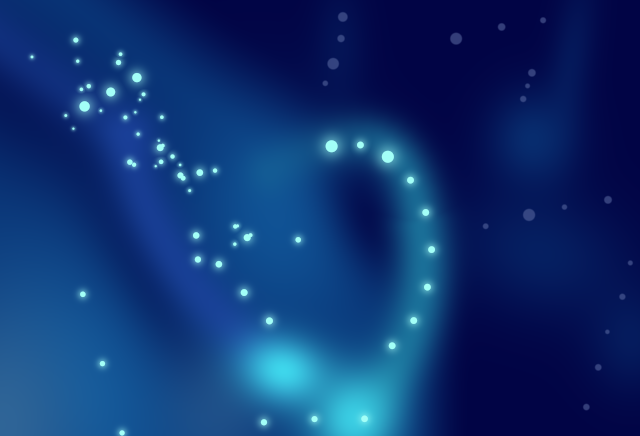
This background is drawn by a WebGL 2 fragment shader. Its source:

```glsl
#version 300 es
precision highp float;
// Deep blue glowing ribbons curling into a loop, with scattered sparks of light.

#define NAVY vec3(0.005, 0.015, 0.27)
#define BLUE vec3(0.035, 0.21, 0.47)
#define AZURE vec3(0.07, 0.36, 0.62)
#define INDIGO vec3(0.11, 0.26, 0.62)
#define STEEL vec3(0.20, 0.41, 0.60)
#define TEAL vec3(0.11, 0.47, 0.62)
#define CYAN vec3(0.25, 0.87, 0.94)
#define SPARK vec3(0.64, 1.0, 0.97)
#define DUST vec3(0.36, 0.42, 0.64)

uniform vec2 u_resolution;
out vec4 outColor;

float hash(float n) {
  return fract(sin(n * 127.1 + 11.7) * 43758.5453);
}

// Soft rotated elliptical light, 1 at its centre
float glow(vec2 p, vec2 centre, vec2 radii, float angle) {
  vec2 d = p - centre;
  float c = cos(angle), s = sin(angle);
  d = vec2(c * d.x + s * d.y, c * d.y - s * d.x) / radii;
  return exp(-dot(d, d));
}

float segmentDistance(vec2 p, vec2 a, vec2 b) {
  vec2 ab = b - a;
  return length(p - a - ab * clamp(dot(p - a, ab) / dot(ab, ab), 0.0, 1.0));
}

// Soft ribbon along a quadratic curve
float ribbon(vec2 p, vec2 a, vec2 b, vec2 c, float width) {
  float nearest = 10.0;
  vec2 last = a;
  for (int i = 1; i <= 16; i++) {
    float t = float(i) / 16.0;
    vec2 next = mix(mix(a, b, t), mix(b, c, t), t);
    nearest = min(nearest, segmentDistance(p, last, next));
    last = next;
  }
  return exp(-nearest * nearest / (width * width));
}

// Smooth disc with an optional halo
float disc(vec2 p, vec2 centre, float radius, float halo) {
  float d = length(p - centre), aa = 1.0 / u_resolution.y;
  float core = 1.0 - smoothstep(radius - aa, radius + aa, d);
  return max(core, halo * exp(-d * d / (3.2 * radius * radius)));
}

// Evenly stepped discs, shaken by noise
float trail(vec2 p, vec2 start, vec2 stride, int count, float jitter, vec2 size, float halo, float seed) {
  float light = 0.0;
  for (int i = 0; i < count; i++) {
    float n = seed + float(i) * 3.7;
    vec2 shake = vec2(hash(n) + hash(n + 0.3), hash(n + 0.9) + hash(n + 1.4)) - 1.0;
    float h = hash(n + 2.1);
    vec2 centre = start + stride * float(i) + jitter * shake;
    light = max(light, disc(p, centre, mix(size.x, size.y, h * h), halo));
  }
  return light;
}

// Discs spread round the upper and right side of the loop
float loopSparks(vec2 p) {
  float light = 0.0;
  for (int i = 0; i < 9; i++) {
    float angle = 1.78 - 0.35 * float(i);
    vec2 centre = vec2(0.80, 0.42) + vec2(0.19, 0.25) * vec2(cos(angle), sin(angle));
    float radius = i % 2 == 0 && i < 3 ? 0.0145 : 0.0085;
    light = max(light, disc(p, centre, radius, 0.5));
  }
  return light;
}

vec3 backdrop(vec2 p) {
  float slope = dot(p - vec2(0.45, 0.93), vec2(-0.622, -0.783));
  float lit = smoothstep(-0.08, 0.14, slope) * (1.0 - smoothstep(0.90, 1.08, p.x));
  vec3 col = mix(NAVY, BLUE, lit);
  // Left side: dark folds and pale lower corner
  col = mix(col, NAVY, 0.65 * glow(p, vec2(0.0, 0.80), vec2(0.42, 0.16), -0.65));
  col = mix(col, AZURE, 0.9 * glow(p, vec2(0.20, 0.10), vec2(0.20, 0.32), 0.35));
  col = mix(col, STEEL, 0.9 * glow(p, vec2(0.0, 0.02), vec2(0.18, 0.28), 0.0));
  col = mix(col, NAVY, 0.45 * glow(p, vec2(0.34, 0.36), vec2(0.30, 0.08), -1.05));
  col = mix(col, STEEL, 0.5 * glow(p, vec2(0.50, 0.06), vec2(0.13, 0.16), 0.0));
  // Loop interior and its hollow
  col = mix(col, AZURE, 0.75 * glow(p, vec2(0.64, 0.50), vec2(0.19, 0.24), 0.3));
  col = mix(col, NAVY, 0.85 * glow(p, vec2(0.855, 0.49), vec2(0.17, 0.085), -1.1));
  // Faint clouds on the right
  col = mix(col, BLUE, 0.8 * glow(p, vec2(1.22, 0.68), vec2(0.10, 0.11), 0.0));
  col = mix(col, BLUE, 0.4 * glow(p, vec2(1.31, 0.86), vec2(0.05, 0.20), -0.15));
  col = mix(col, BLUE, 0.55 * glow(p, vec2(1.24, 0.42), vec2(0.20, 0.14), -0.3));
  col = mix(col, BLUE, 0.45 * glow(p, vec2(1.45, 0.22), vec2(0.10, 0.12), 0.0));
  col = mix(col, BLUE, 0.3 * glow(p, vec2(0.78, 0.90), vec2(0.06, 0.14), 0.0));
  // Ribbons
  col = mix(col, INDIGO, 0.45 * ribbon(p, vec2(-0.1, 0.98), vec2(0.14, 0.80), vec2(0.29, 0.69), 0.065));
  col = mix(col, INDIGO, 0.75 * ribbon(p, vec2(0.29, 0.69), vec2(0.34, 0.38), vec2(0.65, 0.15), 0.06));
  float top = ribbon(p, vec2(0.62, 0.61), vec2(0.93, 0.80), vec2(0.965, 0.48), 0.058);
  float side = ribbon(p, vec2(0.965, 0.48), vec2(1.0, 0.25), vec2(0.83, 0.04), 0.062);
  col = mix(col, TEAL, max(top * mix(0.35, 0.85, smoothstep(0.65, 0.97, p.x)), 0.9 * side));
  // Bright pools
  col = mix(col, CYAN, 0.95 * glow(p, vec2(0.65, 0.15), vec2(0.10, 0.075), -0.25));
  return mix(col, CYAN, 0.85 * glow(p, vec2(0.81, 0.04), vec2(0.10, 0.11), 0.0));
}

void main() {
  vec2 p = gl_FragCoord.xy / u_resolution.y;
  vec3 col = backdrop(p);
  // Dim dust on the right
  vec2 fine = vec2(0.006, 0.015);
  float dust = trail(p, vec2(0.755, 0.80), vec2(0.012, 0.055), 4, 0.025, fine, 0.0, 2.0);
  dust = max(dust, trail(p, vec2(1.05, 0.915), vec2(0.095, 0.02), 3, 0.01, fine, 0.0, 5.0));
  dust = max(dust, trail(p, vec2(1.22, 0.833), vec2(-0.01, -0.03), 3, 0.0, fine * 0.8, 0.0, 8.0));
  dust = max(dust, trail(p, vec2(1.11, 0.485), vec2(0.09, 0.02), 4, 0.02, fine, 0.0, 3.0));
  dust = max(dust, trail(p, vec2(1.46, 0.41), vec2(-0.03, -0.085), 5, 0.02, fine * 0.7, 0.0, 6.0));
  col = mix(col, DUST, 0.55 * dust);
  // Bright sparks: diagonal stream, loop, then sparse rows
  vec2 small = vec2(0.003, 0.009), large = vec2(0.007, 0.009);
  float sparks = max(loopSparks(p), trail(p, vec2(0.15, 0.86), vec2(0.011, -0.0105), 36, 0.12, small, 0.5, 1.0));
  sparks = max(sparks, trail(p, vec2(0.194, 0.756), vec2(0.06, 0.033), 3, 0.0, vec2(0.011, 0.014), 0.5, 4.0));
  sparks = max(sparks, trail(p, vec2(0.45, 0.46), vec2(0.117, -0.005), 3, 0.0, large, 0.5, 7.0));
  sparks = max(sparks, trail(p, vec2(0.502, 0.394), vec2(0.058, -0.065), 3, 0.0, large, 0.5, 9.0));
  sparks = max(sparks, trail(p, vec2(0.61, 0.038), vec2(0.112, 0.0), 3, 0.01, large, 0.5, 10.0));
  sparks = max(sparks, trail(p, vec2(0.19, 0.325), vec2(0.045, -0.159), 3, 0.0, large * 0.8, 0.5, 12.0));
  outColor = vec4(mix(col, SPARK, sparks), 1.0);
}
```
